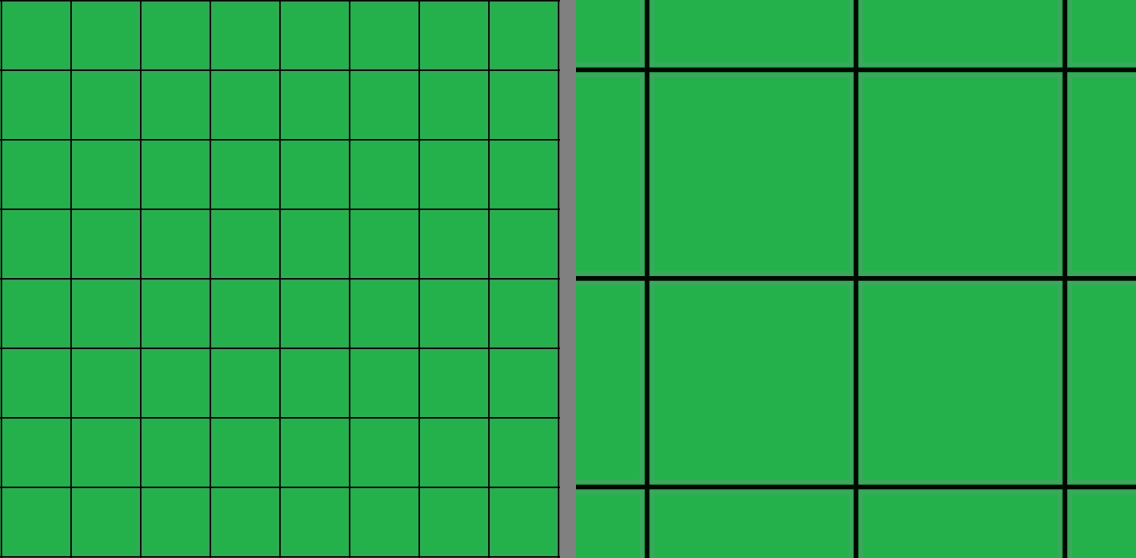
Left: the whole. Right: its middle third, enlarged.
Reproduce this pattern procedurally as a Shadertoy shader.

```glsl
#define CELLS 8.0
#define GRID_MIN vec2(0.0026, 0.0020)
#define GRID_MAX vec2(0.9974, 0.9987)
#define LINE_HALF 0.0014
#define FRINGE_INNER 0.0020
#define FRINGE_OUTER 0.0043
#define GREEN vec3(0.14, 0.694, 0.30)
#define FRINGE_COLOR vec3(0.23, 0.66, 0.37)
#define LINE_COLOR vec3(0.005, 0.035, 0.005)

// Share of a pixel-wide interval that lies within halfWidth of a line centre
vec2 bandCoverage(vec2 dist, float halfWidth, float pixel) {
    vec2 upper = min(dist + 0.5 * pixel, vec2(halfWidth));
    vec2 lower = max(dist - 0.5 * pixel, vec2(-halfWidth));
    return clamp((upper - lower) / pixel, 0.0, 1.0);
}

void mainImage(out vec4 fragColor, in vec2 fragCoord) {
    vec2 uv = fragCoord / iResolution.xy;
    float pixel = 1.0 / iResolution.y;

    // Distance to the nearest grid line on each axis, in canvas heights
    vec2 cell = (uv - GRID_MIN) / (GRID_MAX - GRID_MIN) * CELLS;
    vec2 cellSize = (GRID_MAX - GRID_MIN) / CELLS * iResolution.xy * pixel;
    vec2 dist = abs(fract(cell + 0.5) - 0.5) * cellSize;

    // Faint pale fringe on both sides of every line
    vec2 fringe = bandCoverage(dist, FRINGE_OUTER, pixel)
                - bandCoverage(dist, FRINGE_INNER, pixel);
    vec3 color = mix(GREEN, FRINGE_COLOR, max(fringe.x, fringe.y));

    // Dark ruled lines
    vec2 line = bandCoverage(dist, LINE_HALF, pixel);
    color = mix(color, LINE_COLOR, 1.0 - (1.0 - line.x) * (1.0 - line.y));

    fragColor = vec4(color, 1.0);
}
```
